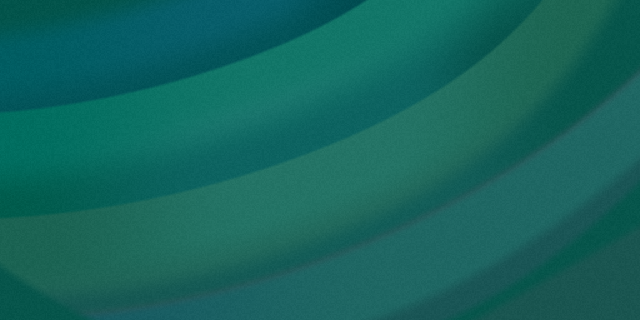
A WebGL 1 fragment shader for this background:

```glsl
precision highp float;
// Broad curved bands of green, blue, olive and teal sweeping up to the right.
// Each band starts at a polynomial curve, is shaded by the distance below it,
// and is painted over the band above; a fine hashed grain covers everything.

uniform vec2 u_resolution;

float hash(vec2 cell) {
  vec3 q = fract(cell.xyx * vec3(0.1031, 0.1030, 0.0973));
  q += dot(q, q.yzx + 33.33);
  return fract((q.x + q.y) * q.z);
}

// Approximate distance below the curve k.x + k.y x + k.z x^2 + k.w x^8.
float below(vec2 p, vec4 k) {
  float x2 = p.x * p.x;
  float x6 = x2 * x2 * x2;
  float height = k.x + k.y * p.x + k.z * x2 + k.w * x6 * x2;
  float slope = k.y + 2.0 * k.z * p.x + 8.0 * k.w * x6 * p.x;
  return (height - p.y) / sqrt(1.0 + slope * slope);
}

float cover(float dist, float softness) {
  return smoothstep(-softness, softness, dist);
}

float glow(float offset, float width) {
  return exp(-offset * offset / (width * width));
}

void main() {
  vec2 p = gl_FragCoord.xy / u_resolution * vec2(2.0, 1.0);

  // Dark green corner and the blue band
  float d = below(p, vec4(0.89, 0.13, 0.19, 0.0));
  vec3 blue = mix(vec3(0.0, 0.365, 0.385), vec3(0.03, 0.37, 0.42), smoothstep(0.0, 0.7, p.x));
  blue = mix(blue, vec3(0.01, 0.33, 0.35), smoothstep(0.12, 0.25, d));
  blue = mix(blue, vec3(0.0, 0.30, 0.32), smoothstep(0.85, 1.15, p.x));
  vec3 color = mix(vec3(0.01, 0.33, 0.295), blue, cover(d, 0.055));

  // Bright green band with a pale streak, darkening toward its lower side
  d = below(p, vec4(0.648, 0.08, 0.18, 0.008));
  vec3 green = mix(vec3(0.0, 0.43, 0.375), vec3(0.07, 0.465, 0.41), smoothstep(0.0, 0.8, p.x));
  green += vec3(0.035, 0.005, 0.022) * glow(d - 0.18, 0.06) * glow(p.x - 0.8, 0.4);
  vec3 shade = mix(vec3(0.0, 0.36, 0.30), vec3(0.05, 0.39, 0.38), smoothstep(0.0, 0.7, p.x));
  shade = mix(shade, vec3(0.02, 0.32, 0.29), smoothstep(1.25, 1.6, p.x));
  green = mix(green, shade, smoothstep(0.13, 0.29, d));
  color = mix(color, green, cover(d, 0.006));

  // Olive band, fading into dark teal along its inner curve
  d = below(p, vec4(0.318, 0.05, 0.165, 0.0018));
  vec3 olive = mix(vec3(0.105, 0.39, 0.325), vec3(0.14, 0.455, 0.40), smoothstep(0.1, 0.8, p.x));
  olive = mix(olive, vec3(0.11, 0.40, 0.325), smoothstep(1.2, 1.8, p.x));
  olive = mix(olive, vec3(0.125, 0.39, 0.34), 0.7 * smoothstep(0.14, 0.26, d));
  vec3 teal = mix(vec3(0.085, 0.345, 0.325), vec3(0.07, 0.365, 0.345), smoothstep(0.2, 1.2, p.x));
  teal = mix(teal, vec3(0.025, 0.335, 0.295), smoothstep(1.4, 1.85, p.x));
  float inner = below(p, vec4(0.07, 0.0, 0.18, 0.0014));
  olive = mix(olive, teal, cover(inner, 0.04));
  color = mix(color, olive, cover(d, 0.006));

  // Pale teal band with a thin slate rim
  d = below(p, vec4(0.005, 0.0, 0.18, 0.0002));
  vec3 pale = mix(vec3(0.09, 0.36, 0.385), vec3(0.12, 0.405, 0.39), smoothstep(0.3, 1.2, p.x));
  color = mix(color, pale, cover(d, 0.007));
  color = mix(color, vec3(0.17, 0.34, 0.35), 0.5 * glow(d, 0.013));

  // Slate shadow, dark green wedge and muted corner
  d = below(p, vec4(-0.007, -0.345, 0.3, 0.0));
  color = mix(color, vec3(0.10, 0.335, 0.335), cover(d, 0.025));
  d = below(p, vec4(0.171, -0.71, 0.42, 0.0));
  color = mix(color, vec3(0.025, 0.335, 0.295), cover(d, 0.018));
  d = below(p, vec4(-0.84, 0.566, 0.0, 0.0));
  color = mix(color, vec3(0.10, 0.335, 0.315), cover(d, 0.02));

  // Fine grain
  color += 0.025 * (hash(floor(p * 256.0)) - 0.5);
  gl_FragColor = vec4(color, 1.0);
}
```
